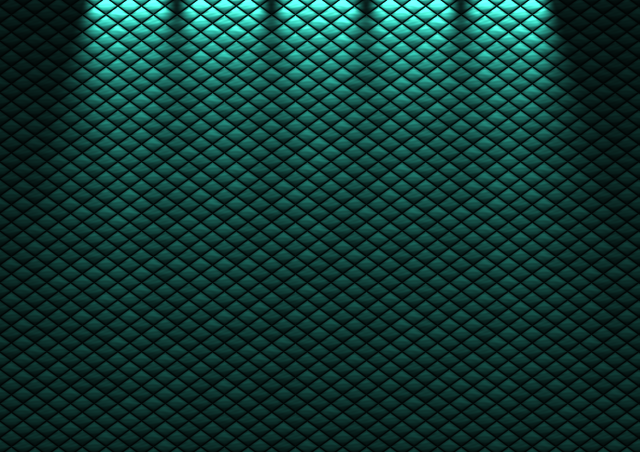
Reproduce this pattern procedurally as a WebGL 2 fragment shader.

```glsl
#version 300 es
precision highp float;

uniform vec2 u_resolution;
out vec4 outColor;

// Lengths are fractions of the canvas width; depth runs down from the top edge.
const vec2 DIAMOND = vec2(0.0370, 0.0270);
const vec2 LATTICE_CENTER = vec2(0.4987, 0.3333);
const float SEAM_WIDTH = 0.0009;
const float PUFF_WIDTH = 0.0048;
const float WRINKLE = 0.12;

const int LAMPS = 5;
const float FIRST_LAMP = 0.202;
const float LAMP_SPACING = 0.1480;
const float BEAM_WIDTH = 0.060;
const float BEAM_SPREAD = 0.10;
const float EDGE_SOFTNESS = 0.012;
const float EDGE_SPREAD = 0.27;

const vec3 TEAL = vec3(0.27, 1.0, 0.90);
const vec3 SEAM_COLOR = vec3(0.006, 0.016, 0.015);
const float AMBIENT = 0.175;

float hash(vec2 cell) {
    return fract(sin(dot(cell, vec2(127.1, 311.7))) * 43758.5);
}

// Union of the soft cones cast by a row of lamps above the canvas.
float beamCoverage(float x, float depth) {
    float halfWidth = BEAM_WIDTH + BEAM_SPREAD * depth;
    float softness = EDGE_SOFTNESS + EDGE_SPREAD * depth;
    float shadow = 1.0;
    for (int i = 0; i < LAMPS; i++) {
        float offset = abs(x - FIRST_LAMP - float(i) * LAMP_SPACING);
        shadow *= smoothstep(halfWidth - softness, halfWidth + softness, offset);
    }
    return 1.0 - shadow;
}

float illumination(float x, float depth) {
    float beam = 0.74 * exp(-depth / 0.06) + 0.54 * exp(-depth / 0.70);
    float ambient = AMBIENT * (0.65 + 0.35 * smoothstep(0.0, 0.40, depth));
    return mix(ambient, beam, beamCoverage(x, depth));
}

// Nearly horizontal creases, shifted differently in every diamond.
float creases(vec2 local, float seed) {
    float phase = 6.2832 * seed;
    float slant = local.y + (seed - 0.5) * 0.6 * local.x;
    float wave = sin(slant * 8.0 + phase + sin(local.x * 4.0 + phase));
    return 0.6 * wave + 0.4 * sin(slant * 16.0 - local.x * 3.0 + phase * 2.0);
}

void main() {
    float pixel = 1.0 / u_resolution.x;
    float x = gl_FragCoord.x * pixel;
    float depth = (u_resolution.y - gl_FragCoord.y) * pixel;

    // Diagonal lattice coordinates: seams lie on the whole numbers.
    vec2 q = (vec2(x, depth) - LATTICE_CENTER) / DIAMOND;
    vec2 diagonal = vec2(q.x - q.y, q.x + q.y) + 0.5;
    vec2 cell = floor(diagonal);
    vec2 f = diagonal - cell;
    vec2 local = vec2(f.x + f.y - 1.0, f.x - f.y);
    float seed = hash(cell);

    // Distance to the closest seam.
    vec2 edge = min(f, 1.0 - f);
    float seamDistance = min(edge.x, edge.y) / length(1.0 / DIAMOND);

    // Padded relief, brighter on the slopes facing the lamps.
    float puff = smoothstep(0.0, PUFF_WIDTH, seamDistance);
    float slope = smoothstep(-1.0, 0.60, local.y);
    float relief = mix(0.68, 1.0, puff) * mix(0.36, 1.14, slope);
    relief *= 1.0 + WRINKLE * creases(local, seed) + 0.20 * (seed - 0.5);

    // Dark stitching between the diamonds.
    float fabric = smoothstep(SEAM_WIDTH - 0.6 * pixel, SEAM_WIDTH + 0.8 * pixel, seamDistance);
    float light = illumination(x, depth);
    vec3 lit = TEAL * light * relief;
    lit.r += 0.09 * smoothstep(0.75, 1.15, light * relief);
    vec3 color = mix(SEAM_COLOR + 0.06 * lit, lit, fabric);

    outColor = vec4(clamp(color, 0.0, 1.0), 1.0);
}
```
